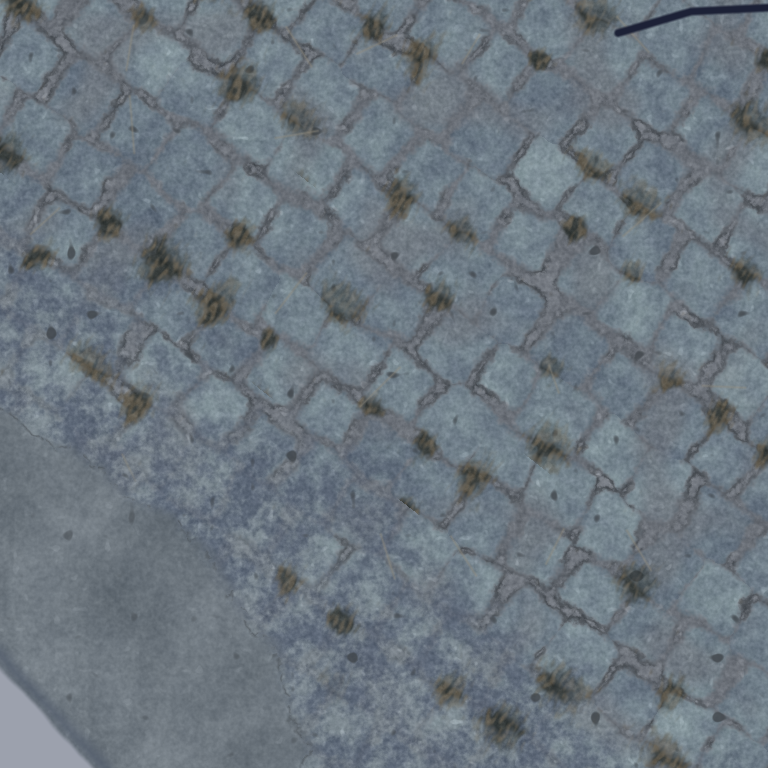
A WebGL 2 fragment shader for this texture:

```glsl
#version 300 es
precision highp float;
// Weathered diagonal cobblestones with tufts in the joints, fading into worn paving.

uniform vec2 u_resolution;
out vec4 outColor;

const vec3 STONE_DARK = vec3(0.385, 0.435, 0.49);
const vec3 STONE_LIGHT = vec3(0.515, 0.58, 0.605);
const vec3 JOINT = vec3(0.425, 0.445, 0.475);
const vec3 CRACK = vec3(0.25, 0.27, 0.29);
const vec3 WORN_DARK = vec3(0.355, 0.395, 0.46);
const vec3 WORN_LIGHT = vec3(0.485, 0.525, 0.555);
const vec3 SLAB = vec3(0.425, 0.46, 0.49);
const vec3 MOSS = vec3(0.17, 0.19, 0.18);
const vec3 DRY_GRASS = vec3(0.37, 0.34, 0.28);
const vec3 STRAW = vec3(0.56, 0.54, 0.49);
const vec3 TWIG = vec3(0.11, 0.13, 0.21);
const vec3 PALE_CORNER = vec3(0.61, 0.63, 0.68);

vec2 hash2(vec2 p) {
  vec3 q = fract(p.xyx * vec3(0.1031, 0.1030, 0.0973));
  q += dot(q, q.yzx + 33.33);
  return fract((q.xx + q.yz) * q.zy);
}

float gradientDot(vec2 cell, vec2 offset) {
  float angle = 6.2832 * hash2(cell + 91.0).x;
  return dot(vec2(cos(angle), sin(angle)), offset);
}

// Gradient noise, roughly -0.7 to 0.7
float noise(vec2 p) {
  vec2 i = floor(p), f = p - i, e = vec2(1, 0);
  vec2 u = f * f * f * (f * (f * 6.0 - 15.0) + 10.0);
  return mix(mix(gradientDot(i, f), gradientDot(i + e, f - e), u.x),
             mix(gradientDot(i + e.yx, f - e.yx), gradientDot(i + 1.0, f - 1.0), u.x), u.y);
}

float fbm(vec2 p) {
  float sum = 0.0, gain = 0.6;
  for (int i = 0; i < 4; i++) {
    sum += gain * noise(p);
    p = mat2(1.6, 1.2, -1.2, 1.6) * p + 17.0;
    gain *= 0.55;
  }
  return sum;
}

mat2 rotation(float a) { return mat2(cos(a), sin(a), -sin(a), cos(a)); }

float roundBox(vec2 p, vec2 halfSize, float radius) {
  vec2 q = abs(p) - halfSize + radius;
  return length(max(q, 0.0)) + min(max(q.x, q.y), 0.0) - radius;
}

float segment(vec2 p, vec2 a, vec2 b) {
  vec2 d = b - a;
  return length(p - a - d * clamp(dot(p - a, d) / dot(d, d), 0.0, 1.0));
}

float cover(float dist, float soft) { return 1.0 - smoothstep(-soft, soft, dist); }

// Nearest stone in staggered rows: x distance, y shade, z tuft at stone corners
vec3 cobbles(vec2 g, float tuftChance) {
  vec3 result = vec3(9.0, 0.0, 0.0);
  for (int k = 0; k < 9; k++) {
    float row = floor(g.y) + float(k / 3 - 1);
    float shift = 0.5 * mod(row, 2.0) + 0.35 * hash2(vec2(row, 5.0)).x;
    vec2 id = vec2(floor(g.x - shift) + float(k % 3 - 1), row);
    vec2 rnd = hash2(id + 40.0), size = hash2(id + 73.0);
    vec2 local = g - id - 0.5 - vec2(shift, 0.0) - 0.16 * (rnd - 0.5);
    float d = roundBox(rotation(0.34 * (rnd.x - 0.5)) * local, 0.37 + 0.12 * size, 0.1);
    if (d < result.x) result.xy = vec2(d, rnd.y);
    vec2 reach = 0.2 + 0.28 * size.x * vec2(rnd.y, 1.0 - rnd.y) + 0.1 * size.x;
    vec2 toTuft = (local - 0.5) / reach;
    float tuft = step(size.y, tuftChance) * exp(-1.3 * dot(toTuft, toTuft));
    result.z = max(result.z, tuft);
  }
  return result;
}

// One random dry stalk kept inside each grid cell
float stalks(vec2 p, float cells, float chance) {
  vec2 id = floor(p * cells), rnd = hash2(id + 12.0);
  vec2 mid = 0.4 + 0.2 * hash2(id + 31.0);
  vec2 arm = (0.15 + 0.2 * rnd.y) * vec2(cos(rnd.y * 19.0), sin(rnd.y * 19.0));
  return rnd.x < chance ? segment(fract(p * cells), mid - arm, mid + arm) / cells : 1.0;
}

void main() {
  vec2 p = gl_FragCoord.xy / u_resolution;
  float pixel = 1.0 / min(u_resolution.x, u_resolution.y);
  float broad = fbm(p * 7.0), patches = fbm(p * 26.0 + 8.0), grain = fbm(p * 95.0);
  float speckle = noise(p * 210.0 + 3.0);

  // Stones and their joints, partly filled with dirt
  vec2 warped = p + 0.010 * vec2(noise(p * 15.0), noise(p * 15.0 + 50.0));
  float slope = dot(p - vec2(0.0, 0.69), vec2(0.615, 0.788));
  float tuftChance = mix(0.26, 0.5, smoothstep(0.0, 0.5, slope));
  vec3 stone = cobbles(rotation(0.6) * warped / 0.083 + 20.0, tuftChance);
  float edge = stone.x + 0.14 * patches + 0.10 * grain;
  float face = cover(edge, 0.06);
  float rim = exp(-pow((edge - 0.05) / 0.04, 2.0)) * smoothstep(-0.2, 0.3, broad + 0.6 * patches);
  float shade = 0.22 + 0.5 * stone.y + 0.9 * patches + 0.4 * broad;
  vec3 stoneColor = mix(STONE_DARK, STONE_LIGHT, clamp(shade, 0.0, 1.0));
  vec3 color = mix(JOINT + 0.08 * patches, stoneColor, face);
  color = mix(color, CRACK, 0.75 * rim);
  color = mix(color, JOINT, 0.6 * smoothstep(0.05, 0.4, noise(p * 11.0 + 30.0)));

  // Worn band covering the lower stones
  float worn = 1.0 - smoothstep(-0.12, 0.10, slope + 0.2 * broad + 0.1 * patches);
  float wornShade = smoothstep(-0.32, 0.36, patches + 0.4 * broad + 0.4 * grain);
  color = mix(color, mix(WORN_DARK, WORN_LIGHT, wornShade), 0.8 * worn);

  // Smooth slab with a cracked, curved border
  float border = p.x - 0.4 * (1.0 - p.y * p.y / 0.22) + 0.06 * broad + 0.03 * patches;
  color = mix(color, SLAB + 0.09 * broad + 0.03 * patches, 0.92 * cover(border, 0.022));
  float split = cover(abs(border) - 0.002, 0.006) * smoothstep(-0.15, 0.2, patches + grain);
  color = mix(color, CRACK, 0.7 * split);

  // Grain, pale chips and dark pits
  float rough = mix(0.6, 1.0, smoothstep(-0.02, 0.03, border));
  color += rough * (0.11 * grain + 0.05 * speckle) + 0.035 * broad;
  color += 0.12 * rough * smoothstep(0.33, 0.5, noise(p * 75.0)) * (0.4 + patches);
  color = mix(color, CRACK, 0.8 * rough * smoothstep(0.44, 0.55, noise(p * 38.0 + 60.0)));

  // Tufts, stalks and a single twig
  float planted = smoothstep(-0.24, -0.1, slope) * smoothstep(0.02, 0.06, border);
  float fibres = noise(rotation(0.5) * p * vec2(150.0, 65.0));
  float tuft = planted * smoothstep(0.18, 0.7, stone.z + 0.4 * fibres + 0.35 * patches);
  vec3 tuftColor = mix(MOSS, DRY_GRASS, smoothstep(-0.35, 0.4, fibres + 0.9 * broad));
  color = mix(color, tuftColor + 0.12 * grain, 0.85 * tuft * mix(1.0, 0.55, face));
  color = mix(color, STRAW, 0.6 * planted * cover(stalks(p, 9.0, 0.22) - 0.001, 0.001 + pixel));
  float twig = min(segment(p, vec2(0.805, 0.957), vec2(0.9, 0.985)), segment(p, vec2(0.9, 0.985), vec2(1.0, 0.99)));
  color = mix(color, TWIG, cover(twig - 0.005, 0.001 + pixel));

  // Pale corner with a dark rim
  float corner = dot(p, vec2(0.735, 0.678)) - 0.088 + 0.01 * broad;
  color = mix(color, WORN_DARK - 0.04, 0.7 * cover(abs(corner - 0.012) - 0.006, 0.012));
  color = mix(color, PALE_CORNER, cover(corner, 0.003 + pixel));
  outColor = vec4(clamp(color, 0.0, 1.0), 1.0);
}
```
